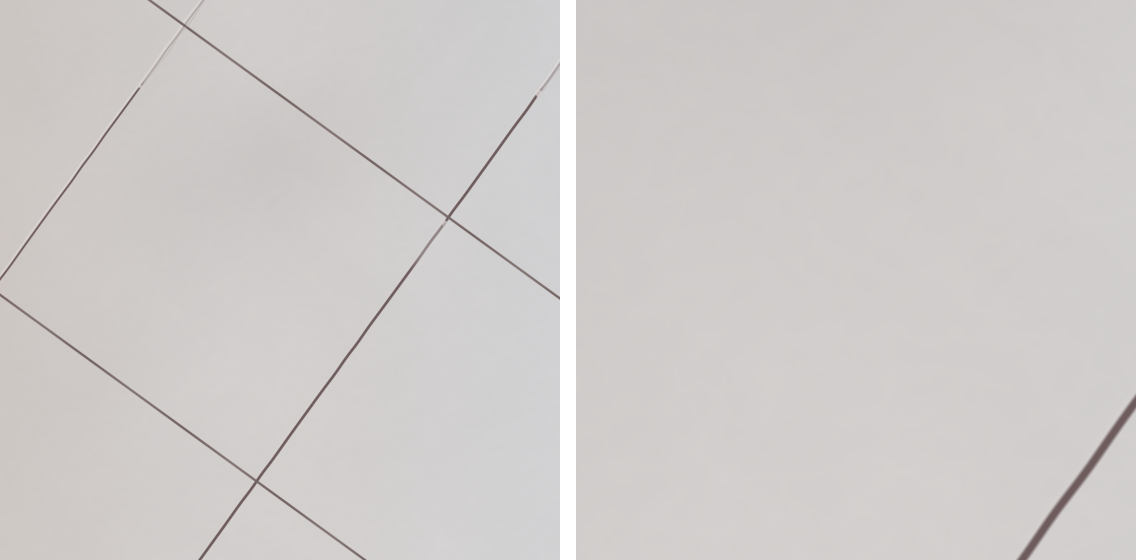
Left: the whole. Right: its middle third, enlarged.
Write a Shadertoy shader that draws this texture.

```glsl
// Large pale floor tiles laid on a slant, with thin brown joints worn in places.

float hash(vec2 p) {
    p = fract(p * vec2(0.1731, 0.3179));
    p += dot(p, p.yx + 19.37);
    return fract(p.x * p.y * 17.3);
}

// Cloudy mottling from warped, layered sines, about -1 to 1
float clouds(vec2 p) {
    float sum = 0.0, weight = 0.5;
    for (int i = 0; i < 5; i++) {
        p += 0.6 * sin(p.yx * 1.3 + float(i) * 1.7);
        sum += weight * sin(p.x + 0.8) * sin(p.y + 2.1);
        p = mat2(1.5, 1.1, -1.1, 1.5) * p;
        weight *= 0.6;
    }
    return sum;
}

// Distance to the nearest scattered cell point
float cellular(vec2 p) {
    vec2 cell = floor(p);
    float nearest = 2.0;
    for (int y = -1; y <= 1; y++)
    for (int x = -1; x <= 1; x++) {
        vec2 c = cell + vec2(x, y);
        vec2 point = c + vec2(hash(c + 3.1), hash(c + 47.7));
        nearest = min(nearest, length(p - point));
    }
    return nearest;
}

// Soft-edged band around zero distance
float band(float d, float halfWidth, float blur) {
    return 1.0 - smoothstep(halfWidth - blur, halfWidth + blur, abs(d));
}

void mainImage(out vec4 fragColor, in vec2 fragCoord) {
    vec2 uv = fragCoord / iResolution.xy;
    float blur = max(0.0014, 0.8 / min(iResolution.x, iResolution.y));

    // Slanted square grid, one unit per tile
    float side = 0.5826;
    vec2 across = vec2(0.809, -0.588);
    vec2 q = uv - vec2(0.4583, 0.1405);
    vec2 p = vec2(dot(q, across), dot(q, vec2(-across.y, across.x))) / side;
    vec2 joint = round(p);
    vec2 d = (p - joint) * side;

    // Warm to cool light across the floor, brighter towards the bottom
    vec3 color = mix(vec3(0.803, 0.777, 0.765), vec3(0.819, 0.807, 0.802), smoothstep(-0.1, 0.45, uv.x));
    color = mix(color, vec3(0.817, 0.815, 0.822), smoothstep(0.55, 1.05, uv.x));
    color += 0.012 * (0.55 - uv.y);

    // Broad smudge, cloudy stains, fine mottling and tile tint
    vec2 smudge = (uv - vec2(0.48, 0.70)) * mat2(0.85, 0.5, -0.5, 0.85) / vec2(0.22, 0.12);
    color -= 0.022 * exp(-dot(smudge, smudge));
    color += 0.008 * clouds(uv * 9.0);
    color += 0.007 * (cellular(uv * vec2(46.0, 62.0) + clouds(uv * 30.0)) - 0.5);
    color += 0.006 * (hash(floor(p) + 8.0) - 0.5);

    // Wear along the rising joints: each fades beyond its own chip
    float chipAt = 1.47 + 0.7 * joint.x;
    float worn = smoothstep(chipAt - 0.02, chipAt + 0.03, p.y);
    float scuffed = joint.x > -0.5 ? smoothstep(0.79, 0.86, p.y) * (1.0 - smoothstep(0.97, 1.0, p.y)) : 0.0;
    float fade = max(0.6 * worn, 0.35 * scuffed);
    float ragged = 0.0006 * sin(p.y * 31.0 + 2.0 * sin(p.y * 13.0));

    // Pale rim beside the rising joints
    float rim = band(d.x + 0.0042 + ragged, 0.0015, blur);
    rim *= joint.x < -0.5 ? 0.55 : 0.12 + 0.5 * worn;
    color = mix(color, vec3(0.89, 0.865, 0.855), rim);

    // Dark joints, thicker where the rising one is sound
    float halfWidth = (joint.x < -0.5 ? 0.0017 : 0.0024) - 0.0006 * worn;
    float rising = band(d.x + ragged * 0.5, halfWidth, blur) * (1.0 - fade);
    float falling = band(d.y, 0.0021, blur) * (0.92 + 0.08 * sin(p.x * 17.0));
    color = mix(color, vec3(0.43, 0.36, 0.365), rising);
    color = mix(color, vec3(0.45, 0.39, 0.385), falling);

    // Second, faint hairline where the worn filler has split
    float split = band(d.x - 0.0035 - 2.0 * ragged, 0.0008, blur) * worn;
    color = mix(color, vec3(0.66, 0.61, 0.60), 0.4 * split);

    // Chipped filler, light and jagged, at the start of wear and by a crossing
    float jag = 0.004 * (cellular(uv * 170.0) - 0.5);
    float chip = length(vec2(d.x, (p.y - chipAt) * side)) + jag;
    float corner = joint.x > -0.5 ? length(vec2(d.x + 0.003, (p.y - 0.98) * side)) + jag : 1.0;
    float flake = max(band(chip, joint.x < -0.5 ? 0.003 : 0.006, 0.002), band(corner, 0.005, 0.002));
    color = mix(color, vec3(0.85, 0.82, 0.81), 0.75 * flake);

    fragColor = vec4(color, 1.0);
}
```
